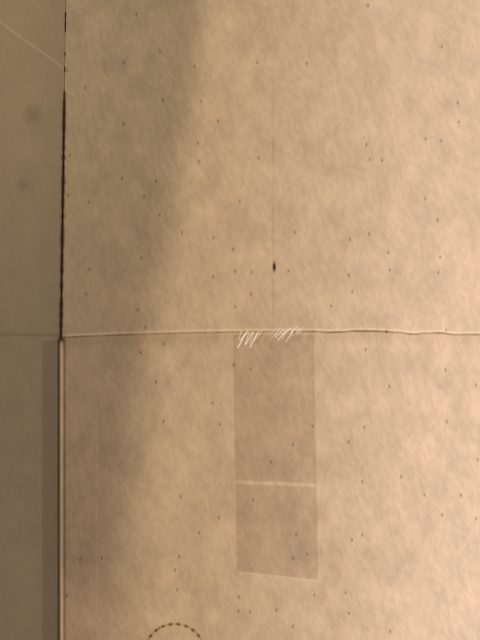
A Shadertoy shader for this texture:

```glsl
const vec3 LIT_NEAR = vec3(0.725, 0.595, 0.455);
const vec3 LIT_FAR = vec3(0.93, 0.785, 0.665);
const vec3 SHADE_TOP = vec3(0.585, 0.490, 0.370);
const vec3 SHADE_LOW = vec3(0.515, 0.420, 0.320);
const vec3 FLAP_TOP = vec3(0.530, 0.440, 0.325);
const vec3 FLAP_LOW = vec3(0.445, 0.375, 0.290);
const vec3 SLIT_DARK = vec3(0.13, 0.085, 0.05);
const vec3 SCUFF_WHITE = vec3(0.95, 0.87, 0.76);
const float ASPECT = 0.75;
const float SLIT_END = 0.468;
const float MOTTLE = 0.15;
const float GRAIN = 0.06;
const float SPECK_CELLS = 34.0;
const int SCUFF_COUNT = 30;

float hash(vec2 p) {
    return fract(sin(dot(p, vec2(127.1, 311.7))) * 43758.5453);
}

float noise(vec2 p) {
    vec2 i = floor(p), f = fract(p);
    f = f * f * (3.0 - 2.0 * f);
    return mix(mix(hash(i), hash(i + vec2(1, 0)), f.x),
               mix(hash(i + vec2(0, 1)), hash(i + vec2(1, 1)), f.x), f.y);
}

float fbm(vec2 p) {
    float sum = 0.0, amp = 0.5;
    for (int i = 0; i < 4; i++) {
        sum += amp * noise(p);
        p = mat2(1.6, 1.2, -1.2, 1.6) * p + 7.3;
        amp *= 0.5;
    }
    return sum;
}

// Soft ridge around zero
float ridge(float d, float width) {
    return exp(-d * d / (width * width));
}

// Soft-ended interval
float span(float x, float a, float b, float soft) {
    return smoothstep(a - soft, a + soft, x) * (1.0 - smoothstep(b - soft, b + soft, x));
}

float segment(vec2 p, vec2 a, vec2 b) {
    vec2 pa = p - a, ba = b - a;
    return length(pa - ba * clamp(dot(pa, ba) / dot(ba, ba), 0.0, 1.0));
}

// Sheet, cast shadow and side flap
vec3 cardboard(vec2 p, float flap) {
    float light = smoothstep(0.27, 0.80, p.x) * (1.08 - 0.36 * p.y);
    vec3 lit = mix(LIT_NEAR, LIT_FAR, light);
    vec3 shade = mix(SHADE_LOW, SHADE_TOP, smoothstep(0.1, 1.0, p.y));
    shade += vec3(0.07, 0.05, 0.04) * smoothstep(0.15, 0.0, p.y);
    float edge = 0.187 + 0.095 * p.y + 0.035 * smoothstep(0.4, 0.95, p.y);
    float soft = mix(0.075, 0.03, p.y);
    vec3 col = mix(shade, lit, smoothstep(edge - soft, edge + soft, p.x));
    vec3 side = mix(FLAP_LOW, FLAP_TOP, smoothstep(0.3, 1.0, p.y));
    side *= 1.03 - 0.9 * max(p.x - 0.05, 0.0);
    return mix(col, side, flap);
}

// Tape quad with a pale seam across it
vec3 tape(vec3 col, vec2 p) {
    float x = p.x + 0.018 * (p.y - 0.48);
    float low = 0.107 - 0.11 * (p.x - 0.37);
    float body = span(x, 0.3645, 0.4895, 0.0015) * span(p.y, low, 0.477, 0.002);
    col *= 1.0 - body * vec3(0.085, 0.095, 0.10);
    float seam = ridge(p.y - 0.247 + 0.04 * (p.x - 0.365), 0.0032);
    col += body * seam * 0.07 * (0.5 + noise(p * 130.0));
    float rim = ridge(x - 0.3645, 0.002) + ridge(x - 0.4895, 0.002);
    col -= 0.02 * rim * span(p.y, 0.1, 0.48, 0.01);
    return col + 0.035 * ridge(p.y - low, 0.002) * span(x, 0.365, 0.49, 0.002);
}

// Pale torn strokes in two clusters along the fold
vec3 scuffs(vec3 col, vec2 p) {
    for (int i = 0; i < SCUFF_COUNT; i++) {
        float k = float(i), r = hash(vec2(k, 3.0)), s = hash(vec2(k, 9.0));
        float x = mix(0.367, 0.478, (k + r) / float(SCUFF_COUNT));
        float leftSide = 1.0 - smoothstep(0.39, 0.405, x);
        float strength = max(leftSide, 0.7 * span(x, 0.425, 0.465, 0.012)) + 0.15;
        vec2 top = vec2(x + 0.01, mix(0.483, 0.474, s) + 0.006 * (1.0 - leftSide));
        vec2 tip = top - vec2(0.004 + 0.010 * r, mix(0.012, 0.03, s) * (0.6 + 0.4 * leftSide));
        float mark = ridge(segment(p, top, tip), 0.0013);
        col = mix(col, SCUFF_WHITE, mark * strength * (0.35 + 0.4 * r));
    }
    return col;
}

void mainImage(out vec4 fragColor, in vec2 fragCoord) {
    vec2 p = fragCoord / iResolution.xy * vec2(ASPECT, 1.0);
    float above = smoothstep(SLIT_END - 0.002, SLIT_END + 0.002, p.y);
    float slitX = 0.095 + 0.0145 * max(p.y - SLIT_END, 0.0);
    float flap = 1.0 - smoothstep(-0.0015, 0.0015, p.x - slitX);
    vec3 col = cardboard(p, flap);
    // Paper mottling and fibres
    float mottle = fbm(p * vec2(42.0, 30.0)) - 0.47;
    float fibre = noise(p * vec2(230.0, 120.0) + p.yx * 40.0) - 0.5;
    col *= 1.0 + (MOTTLE * mottle + GRAIN * fibre) * mix(1.0, 0.4, flap);
    // Scattered flecks
    vec2 cell = floor(p * SPECK_CELLS);
    vec2 q = fract(p * SPECK_CELLS) - 0.25 - 0.5 * vec2(hash(cell), hash(cell + 5.1));
    q *= vec2(18.0, 11.0);
    col *= 1.0 - 0.25 * exp(-dot(q, q)) * step(0.84, hash(cell + 17.0)) * (1.0 - flap);
    col = tape(col, p);
    // Horizontal fold
    float rough = smoothstep(0.46, 0.52, p.x);
    float foldY = 0.4825 - 0.07 * (p.x - 0.46) * (p.x - 0.46);
    foldY += 0.004 * rough * (noise(vec2(p.x * 45.0, 2.0)) - 0.5);
    float fold = p.y - foldY;
    float crack = mix(0.085, 0.20, rough) * (0.5 + noise(p * 70.0));
    col += (1.0 - flap) * (0.065 * ridge(fold - 0.0025, 0.0022) - crack * ridge(fold + 0.0008, 0.0016));
    col -= 0.025 * (1.0 - flap) * ridge(fold + 0.009, 0.009);
    col -= 0.035 * flap * ridge(p.y - 0.477, 0.003);
    col = scuffs(col, p);
    // Slit with a ragged edge
    float ragged = noise(vec2(p.y * 130.0, 4.0));
    float openSlit = 1.0 - smoothstep(0.84, 0.87, p.y);
    float width = mix(0.0012, 0.0027, openSlit) * (0.6 + 0.6 * ragged);
    float slit = ridge(p.x - slitX, width) * above * mix(0.25 + 0.6 * smoothstep(0.45, 0.65, ragged), 1.0, openSlit);
    slit = max(slit, 0.75 * ridge(length(p - vec2(0.096, 0.470)), 0.0055));
    col = mix(col, SLIT_DARK, 0.92 * slit);
    // Grooved hinge under the slit
    float hinge = 1.0 - above;
    col *= 1.0 - 0.10 * hinge * span(p.x, 0.066, 0.093, 0.003);
    col += hinge * (0.10 * ridge(p.x - 0.096, 0.002) - 0.14 * ridge(p.x - 0.0915, 0.0018) - 0.10 * ridge(p.x - 0.101, 0.0018));
    col += 0.018 * ridge(p.x - 0.151, 0.0015) * span(p.y, 0.0, 0.35, 0.06);
    // Curved mark and stains on the flap
    float curveY = 0.967 - p.x * (0.75 + 22.0 * (p.x - 0.1) * (p.x - 0.05));
    col += 0.045 * flap * ridge(p.y - curveY, 0.0025);
    float stains = 0.13 * ridge(length(p - vec2(0.052, 0.82)), 0.012);
    stains += 0.10 * ridge(length(p - vec2(0.036, 0.711)), 0.010);
    col *= 1.0 - flap * stains;
    // Faint vertical line and small puncture
    col -= 0.035 * ridge(p.x - 0.427, 0.0015) * span(p.y, 0.49, 0.87, 0.03) * (0.4 + noise(p * 40.0));
    vec2 hole = (p - vec2(0.4285, 0.583)) / vec2(0.0024, 0.0065);
    col = mix(col, SLIT_DARK, 0.9 * exp(-dot(hole, hole)));
    // Perforated arc
    vec2 a = p - vec2(0.273, -0.022);
    float dash = 1.0 - smoothstep(0.12, 0.35, abs(fract(atan(a.y, a.x) * 3.8) - 0.5));
    col -= ridge(length(a) - 0.047, 0.0022) * (0.07 + 0.22 * dash);
    fragColor = vec4(clamp(col, 0.0, 1.0), 1.0);
}
```
